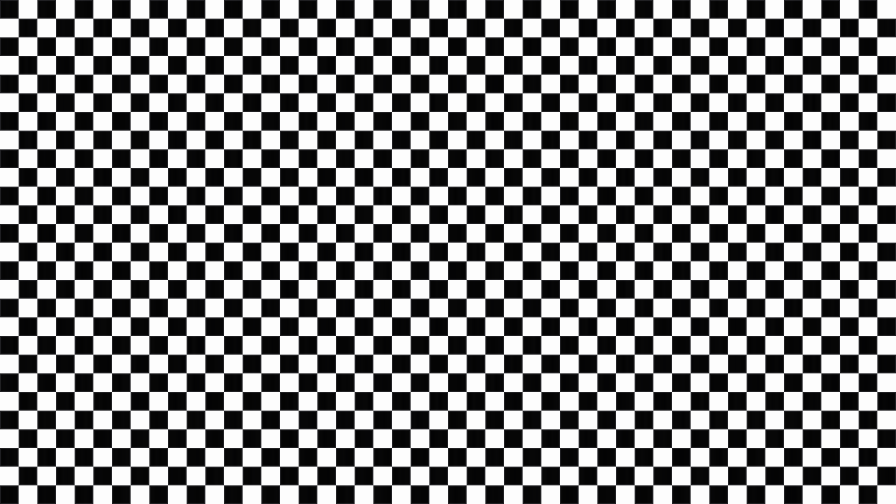
Give the GLSL for this pattern, as a Shadertoy shader.

```glsl
// Black and white checkerboard, 48 by 27 squares, with faintly brushed dark squares.

const float ROWS = 27.0;
const vec3 WHITE = vec3(0.992);
const vec3 BLACK = vec3(0.012, 0.012, 0.013);
const vec3 RIM_TINT = vec3(0.105, 0.105, 0.115);

float hash(vec2 p) {
    return fract(sin(dot(p, vec2(127.1, 311.7))) * 43758.5453);
}

// Integral of a square wave that flips sign at every whole number
vec2 triangleWave(vec2 p) {
    return 1.0 - abs(mod(p, 2.0) - 1.0);
}

// Box-filtered checker: 1 on dark squares, 0 on light ones
float checker(vec2 p, float pixelSize) {
    vec2 halfPixel = vec2(0.5 * pixelSize);
    vec2 wave = (triangleWave(p + halfPixel) - triangleWave(p - halfPixel)) / pixelSize;
    return 0.5 + 0.5 * wave.x * wave.y;
}

// Soft lighter rim along the sides of each square
float rim(vec2 p, float inner, float outer) {
    vec2 toSide = 0.5 - abs(fract(p) - 0.5);
    return 1.0 - smoothstep(inner, outer, min(toSide.x, toSide.y));
}

// Faint vertical streaks that differ from square to square
float streaks(vec2 p, float linesPerCell) {
    float x = p.x * linesPerCell;
    float row = floor(p.y);
    float blend = smoothstep(0.0, 1.0, fract(x));
    return mix(hash(vec2(floor(x), row)), hash(vec2(floor(x) + 1.0, row)), blend);
}

void mainImage(out vec4 fragColor, in vec2 fragCoord) {
    float pixelSize = ROWS / iResolution.y;
    vec2 p = fragCoord * pixelSize;

    // Dark squares with streaks and rim
    vec3 dark = BLACK + 0.016 * streaks(p, 5.0);
    dark += RIM_TINT * rim(p, 0.03, 0.09);

    // Light ground
    vec3 color = mix(WHITE, dark, checker(p, pixelSize));
    fragColor = vec4(color, 1.0);
}
```
